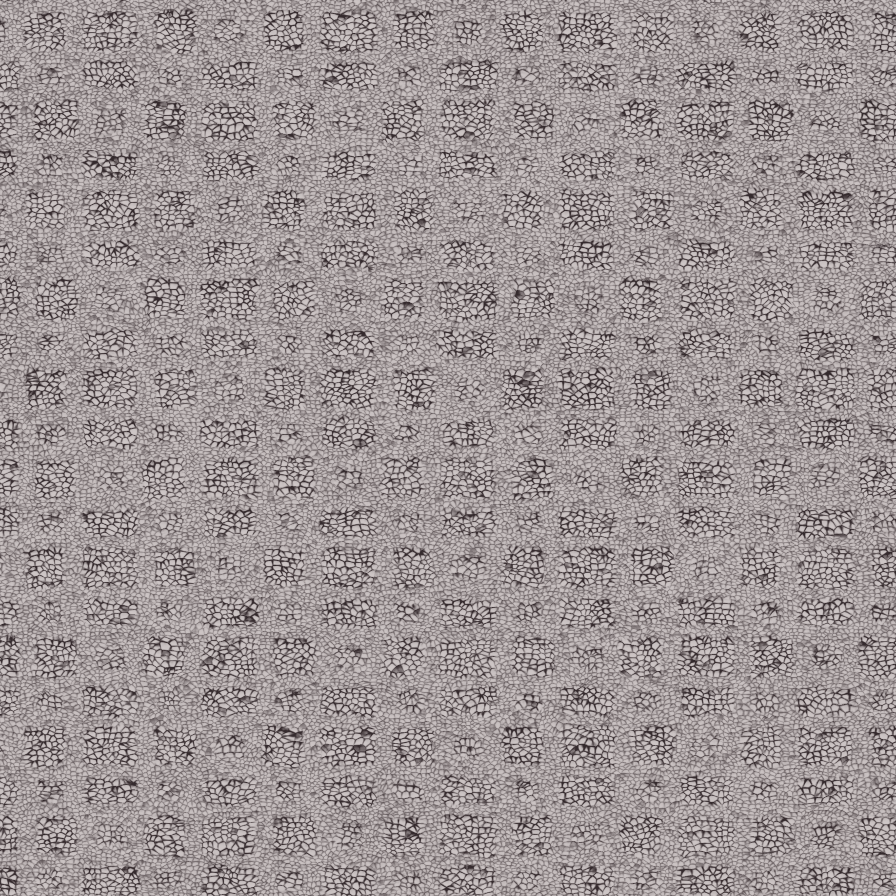
Give the GLSL for this texture, as a Shadertoy shader.

```glsl
float hash(vec2 p) {
    vec3 h = fract(p.xyx * vec3(0.1031, 0.103, 0.0973));
    h += dot(h, h.yzx + 33.33);
    return fract((h.x + h.y) * h.z);
}

float noise(vec2 p) {
    vec2 i = floor(p), f = fract(p);
    f = f * f * (3.0 - 2.0 * f);
    return mix(mix(hash(i), hash(i + vec2(1, 0)), f.x),
               mix(hash(i + vec2(0, 1)), hash(i + vec2(1, 1)), f.x), f.y);
}

// Cellular yarn loops: gap to the next loop, height within the loop, random shade
vec3 loops(vec2 p, float jitter) {
    vec2 cell = floor(p);
    float nearest = 9.0, second = 9.0, height = 0.0, shade = 0.0;
    for (int y = -1; y <= 1; y++)
    for (int x = -1; x <= 1; x++) {
        vec2 id = cell + vec2(x, y);
        vec2 rnd = vec2(hash(id + 7.0), hash(id + 91.0)) - 0.5;
        vec2 offset = p - id - 0.5 - jitter * rnd;
        float dist = length(offset);
        if (dist < nearest) {
            second = nearest;
            nearest = dist;
            height = offset.y;
            shade = hash(id + 43.0) - 0.5;
        } else second = min(second, dist);
    }
    return vec3(second - nearest, height, shade);
}

// Coverage of the raised tufts, and the shadow along their upper edge
vec2 tufts(vec2 p) {
    p += 0.006 * (vec2(noise(p * 70.0), noise(p * 70.0 + 80.0)) - 0.5);
    vec2 count = vec2(15.03, 20.05);
    vec2 grid = vec2(p.x, 1.0 - p.y) * count - vec2(0.35, 0.205);
    vec2 id = floor(grid);
    vec2 q = (fract(grid) - 0.5) * vec2(1, -1) / count;

    bool wide = mod(id.x, 2.0) > 0.5;
    bool tall = mod(id.y, 2.0) < 0.5;
    float phase = mod(floor(id.x * 0.5) + floor(id.y * 0.5), 2.0);
    vec2 halfSize = wide ? vec2(0.0325, 0.017) : vec2(0.0165, 0.012);
    float strength = wide ? 1.0 : 0.85;
    if (tall) {
        halfSize = wide ? vec2(0.0325, 0.0235) : vec2(0.0243, 0.0235);
        strength = 1.0;
        if (wide && phase > 0.5) {
            halfSize = vec2(0.018, 0.014);
            strength = 0.8;
        }
        // Narrow tufts lean toward their smaller neighbour
        if (!wide) q.x += phase > 0.5 ? -0.006 : 0.006;
    }
    halfSize *= 0.95 + 0.06 * hash(id + 19.0);
    strength *= 0.9 + 0.1 * hash(id + 57.0);

    vec2 edge = abs(q) - halfSize + 0.009;
    float dist = length(max(edge, 0.0)) + min(max(edge.x, edge.y), 0.0) - 0.009;
    float cover = strength * (1.0 - smoothstep(-0.004, 0.002, dist));
    float shadow = smoothstep(halfSize.y - 0.010, halfSize.y - 0.002, q.y);
    return vec2(cover, cover * shadow);
}

vec3 carpet(vec2 p) {
    vec2 tuft = tufts(p);
    vec2 bend = 0.006 * vec2(noise(p * 45.0), noise(p * 45.0 + 50.0));

    // Flat ground of fine loops
    vec3 fine = loops((p + bend) * vec2(180, 235), 0.9);
    float ground = 0.51 + 0.58 * smoothstep(0.0, 0.6, fine.x)
                 - 0.36 * fine.y + 0.24 * fine.z;

    // Coarser tuft loops, shaded on their upper sides, with dark crevices
    vec3 coarse = loops((p + bend) * vec2(136, 176), 0.9);
    float crown = smoothstep(0.0, 0.48, coarse.x);
    float crevice = smoothstep(0.4, 0.8, noise(p * vec2(80, 110)));
    float pile = 0.2 + 1.05 * crown - 0.65 * coarse.y + 0.25 * coarse.z
               - 0.35 * crevice * (1.0 - crown);

    float light = mix(ground, pile, tuft.x) - tuft.y * (0.12 + 0.25 * crevice);

    // Fuzzy fibres and slight uneven wear
    light += 0.3 * (noise(p * 380.0) - 0.5) + 0.03 * (noise(p * 9.0) - 0.5);

    // Soft shoulder keeps the highlights matte
    float excess = max(light - 0.8, 0.0);
    light = min(light, 0.8) + 0.27 * (1.0 - exp(-excess / 0.27));
    return mix(vec3(0.28, 0.24, 0.25), vec3(0.78, 0.75, 0.75), max(light, -0.15));
}

void mainImage(out vec4 fragColor, in vec2 fragCoord) {
    // Four samples per pixel smooth the fine loops
    vec3 color = vec3(0);
    for (int i = 0; i < 4; i++) {
        vec2 offset = vec2(i % 2, i / 2) * 0.4 - 0.2;
        color += 0.25 * carpet((fragCoord + offset) / iResolution.xy);
    }
    fragColor = vec4(color, 1);
}
```
